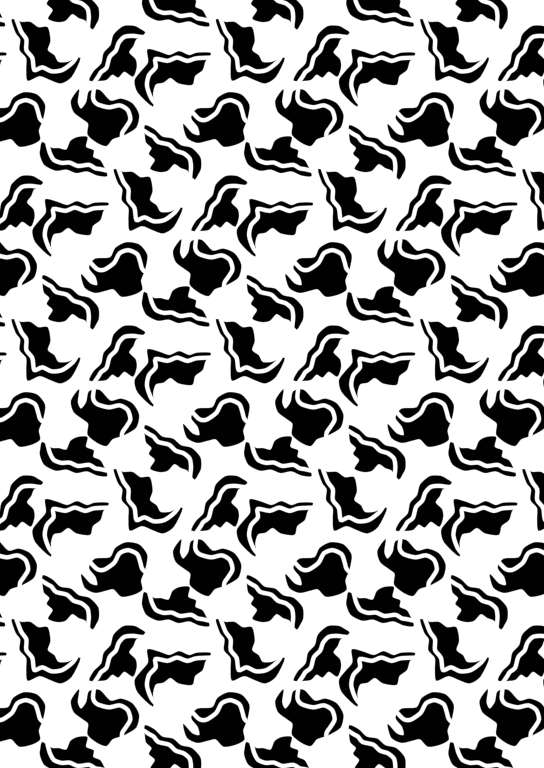
A Shadertoy shader for this pattern:

```glsl
// Black wavy patches with split-off crescent rims, tossed on white in a half-drop repeat.

// Smooth curve from b to c, with a and d as the outer neighbours.
vec2 spline(vec2 a, vec2 b, vec2 c, vec2 d, float t) {
    vec2 m = 0.4 * (c - a), n = 0.4 * (d - b);
    return b + t * (m + t * (3.0 * (c - b) - 2.0 * m - n + t * (2.0 * (b - c) + m + n)));
}

float segment(vec2 p, vec2 a, vec2 b) {
    vec2 ab = b - a, ap = p - a;
    return length(ap - ab * clamp(dot(ap, ab) / dot(ab, ab), 0.0, 1.0));
}

// Signed distance to a closed smooth outline, negative inside.
float outline(vec2 p, vec2 k[21]) {
    float dist = 1e4, side = 1.0;
    vec2 a = k[0];
    for (int i = 0; i < 21; i++) {
        for (int j = 1; j <= 4; j++) {
            vec2 b = spline(k[(i + 20) % 21], k[i], k[(i + 1) % 21], k[(i + 2) % 21], float(j) / 4.0);
            dist = min(dist, segment(p, a, b));
            if ((a.y > p.y) != (b.y > p.y) && p.x < a.x + (p.y - a.y) * (b.x - a.x) / (b.y - a.y)) side = -side;
            a = b;
        }
    }
    return side * dist;
}

// Distance to an open smooth line.
float groove(vec2 p, vec2 k[11]) {
    float dist = 1e4;
    vec2 a = k[0];
    for (int i = 0; i < 10; i++) {
        for (int j = 1; j <= 4; j++) {
            vec2 b = spline(k[max(i - 1, 0)], k[i], k[i + 1], k[min(i + 2, 10)], float(j) / 4.0);
            dist = min(dist, segment(p, a, b));
            a = b;
        }
    }
    return dist;
}

// Each patch is an outline with a white groove cut through it.
float cut(float body, float line) {
    return max(body, 3.4 - line);
}

float cornerPatch(vec2 p) {
    float body = outline(p, vec2[](
        vec2(-50, -46), vec2(-44, -26), vec2(-37, -16), vec2(-38, 0), vec2(-28, 12), vec2(-28, 28), vec2(-26, 46),
        vec2(-8, 39), vec2(8, 45), vec2(24, 50), vec2(40, 40), vec2(53, 12), vec2(34, 18), vec2(20, 18),
        vec2(14, 8), vec2(4, 0), vec2(8, -14), vec2(4, -34), vec2(-10, -34), vec2(-22, -42), vec2(-36, -42)));
    float line = groove(p, vec2[](
        vec2(-45, -52), vec2(-36, -28), vec2(-28, -16), vec2(-28, 0), vec2(-19, 12), vec2(-16, 30),
        vec2(-4, 26), vec2(10, 32), vec2(26, 30), vec2(42, 18), vec2(52, 2)));
    return cut(body, line);
}

float hookPatch(vec2 p) {
    float body = outline(p, vec2[](
        vec2(-40, -40), vec2(-26, -34), vec2(-14, -23), vec2(2, -20), vec2(14, -10), vec2(30, -6), vec2(43, 8),
        vec2(44, 24), vec2(40, 33), vec2(34, 41), vec2(24, 28), vec2(14, 24), vec2(4, 18), vec2(-6, 28),
        vec2(-18, 30), vec2(-32, 25), vec2(-25, 12), vec2(-34, 3), vec2(-30, -6), vec2(-38, -14), vec2(-40, -24)));
    float line = groove(p, vec2[](
        vec2(-48, -36), vec2(-34, -27), vec2(-27, -23), vec2(-20, -15), vec2(-4, -11), vec2(6, -2),
        vec2(18, 2), vec2(27, 10), vec2(29, 22), vec2(28, 34), vec2(27, 46)));
    return cut(body, line);
}

float hornPatch(vec2 p) {
    float body = outline(p, vec2[](
        vec2(-39, -43), vec2(-51, -26), vec2(-47, -9), vec2(-33, 2), vec2(-25, 9), vec2(-26, 25), vec2(-12, 37),
        vec2(2, 42), vec2(11, 32), vec2(22, 28), vec2(32, 24), vec2(47, 14), vec2(51, -5), vec2(41, -22),
        vec2(24, -29), vec2(8, -26), vec2(-8, -42), vec2(-24, -40), vec2(-28, -24), vec2(-36, -14), vec2(-41, -24)));
    float line = groove(p, vec2[](
        vec2(-16, -48), vec2(-18, -32), vec2(-16, -25), vec2(-10, -20), vec2(6, -16), vec2(22, -19),
        vec2(34, -12), vec2(38, 2), vec2(32, 13), vec2(26, 22), vec2(25, 34)));
    return cut(body, line);
}

// Offset to the nearest copy in the half-drop lattice.
vec2 nearestCopy(vec2 p) {
    vec2 period = vec2(306.5, 450.0);
    vec2 a = mod(p + 0.5 * period, period) - 0.5 * period;
    vec2 b = mod(p, period) - 0.5 * period;
    return dot(a, a) < dot(b, b) ? a : b;
}

void mainImage(out vec4 fragColor, in vec2 fragCoord) {
    // The canvas is 1152 units high, with y running down.
    float pixel = 1152.0 / iResolution.y;
    vec2 p = vec2(fragCoord.x, iResolution.y - fragCoord.y) * pixel;

    // Centre, turn in degrees, and kind of each patch in one repeat.
    vec4 patches[7] = vec4[](
        vec4(67.5, 75, 0, 0), vec4(257, 113, 108, 0),
        vec4(257.5, 228, 0, 1), vec4(175.5, 82, -88, 1), vec4(109.5, 240, 160, 1),
        vec4(157.5, 177, 0, 2), vec4(333, 184, -50, 2));

    float dist = 1e4;
    for (int i = 0; i < 7; i++) {
        vec2 q = nearestCopy(p - patches[i].xy);
        if (dot(q, q) > 5600.0) continue;
        float turn = radians(patches[i].z), c = cos(turn), s = sin(turn);
        q = vec2(c * q.x + s * q.y, c * q.y - s * q.x);
        float kind = patches[i].w;
        dist = min(dist, kind < 0.5 ? cornerPatch(q) : kind < 1.5 ? hookPatch(q) : hornPatch(q));
    }

    float paper = smoothstep(-0.85 * pixel, 0.85 * pixel, dist);
    fragColor = vec4(mix(vec3(0.005), vec3(1.0), paper), 1.0);
}
```
